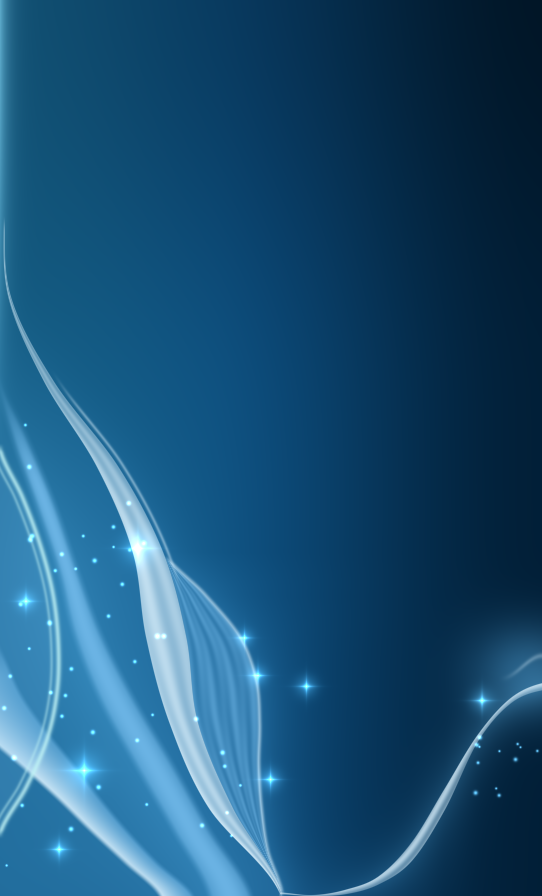
A Shadertoy shader for this background:

```glsl
// Deep blue backdrop with glowing silk ribbons, a curling tail and scattered sparkles.

const vec3 PALE = vec3(0.84, 0.93, 0.98);
const vec3 SKY = vec3(0.46, 0.74, 0.93);
const vec3 AZURE = vec3(0.16, 0.47, 0.68);

float hash(float n) {
    return fract(sin(n * 127.1) * 43758.5453);
}

// Smooth curve through nine evenly spaced knots, t in 0..1
float spline(float knots[9], float t) {
    float s = clamp(t, 0.0, 1.0) * 8.0;
    int i = min(int(s), 7);
    float f = s - float(i);
    float a = knots[max(i - 1, 0)], b = knots[i];
    float c = knots[i + 1], d = knots[min(i + 2, 8)];
    return b + 0.5 * f * (c - a + f * (2.0 * a - 5.0 * b + 4.0 * c - d
        + f * (3.0 * (b - c) + d - a)));
}

// Signed distance from a curve whose knots run from first to last
float edge(float knots[9], float along, float across, float first, float last) {
    float t = (along - first) / (last - first);
    float value = spline(knots, t);
    float slope = (spline(knots, t + 0.01) - spline(knots, t - 0.01)) / (0.02 * (last - first));
    return (across - value) / sqrt(1.0 + slope * slope);
}

float span(float v, float low, float high, float soft) {
    return smoothstep(low - soft, low + soft, v) * (1.0 - smoothstep(high - soft, high + soft, v));
}

// Coverage between a near edge and a far edge
float band(float nearD, float farD, float soft) {
    return smoothstep(-soft, soft, nearD) * smoothstep(-soft, soft, -farD);
}

float line(float d, float width) {
    return exp(-d * d / (width * width));
}

float glow(vec2 d, vec2 radius) {
    d /= radius;
    return exp(-dot(d, d));
}

// Small round core with four thin rays
float sparkle(vec2 d, float size) {
    vec2 a = abs(d) / size;
    float rays = exp(-a.x * 6.0 - a.y * 1.6) + exp(-a.y * 6.0 - a.x * 1.6);
    return rays + 0.25 * exp(-dot(a, a) * 0.6);
}

vec3 backdrop(vec2 p, float width) {
    float x = p.x / width;
    vec3 col = mix(vec3(0.07, 0.34, 0.49), vec3(0.035, 0.265, 0.445), smoothstep(0.0, 0.55, x));
    col = mix(col, vec3(0.005, 0.12, 0.215), smoothstep(0.38, 1.03, x));
    col *= 1.0 - 0.22 * smoothstep(55.0, 105.0, p.y) * (0.4 + x);
    col += vec3(0.02, 0.05, 0.06) * glow(p - vec2(20.0, 45.0), vec2(20.0, 30.0));
    col += vec3(0.3, 0.36, 0.35) * exp(-p.x / 0.9) * smoothstep(40.0, 100.0, p.y);
    return col + vec3(0.13, 0.22, 0.27) * glow(p - vec2(59.0, 25.5), vec2(6.0, 5.0));
}

void mainImage(out vec4 fragColor, in vec2 fragCoord) {
    // Percent of canvas height
    vec2 p = 100.0 * fragCoord / iResolution.y;
    float soft = 75.0 / iResolution.y;
    vec3 col = backdrop(p, 100.0 * iResolution.x / iResolution.y);

    // Edges of the ribbons
    float silkL = edge(float[9](0.4, 0.9, 4.9, 10.8, 14.8, 16.3, 18.9, 23.3, 31.2), p.y, p.x, 76.5, 0.3);
    float silkR = edge(float[9](0.5, 1.2, 6.0, 13.2, 18.2, 20.8, 22.1, 26.0, 31.5), p.y, p.x, 76.5, 0.3);
    float veilR = edge(float[9](18.3, 22.9, 26.8, 28.6, 29.0, 28.9, 29.2, 29.9, 31.5), p.y, p.x, 38.4, 0.3);
    float blueL = edge(float[9](-0.5, 1.4, 4.0, 6.5, 8.3, 11.2, 15.2, 19.4, 23.4), p.y, p.x, 58.3, 0.0);
    float blueR = edge(float[9](0.0, 3.1, 6.1, 8.6, 11.3, 15.0, 19.3, 23.4, 28.0), p.y, p.x, 58.3, 0.0);
    float beamL = edge(float[9](-14.0, -10.0, -6.5, -2.4, 2.0, 6.2, 10.0, 14.0, 17.9), p.y, p.x, 29.7, 0.0);
    float beamR = edge(float[9](-0.8, 0.7, 2.4, 5.0, 8.0, 10.9, 14.0, 17.5, 21.5), p.y, p.x, 29.7, 0.0);
    float arc = edge(float[9](0.0, 2.5, 4.5, 5.9, 6.5, 6.4, 5.3, 3.0, 0.0), p.y, p.x, 49.9, 6.9);
    float tailTop = edge(float[9](0.4, 0.1, 0.7, 2.2, 6.0, 12.0, 18.0, 22.1, 23.8), p.x, p.y, 31.2, 60.7);
    float tailLow = edge(float[9](0.2, 0.0, 0.2, 1.3, 3.9, 9.6, 17.2, 21.5, 23.0), p.x, p.y, 31.2, 60.7);

    // Haze left of the silk and light spilling past it
    float low = 1.0 - smoothstep(30.0, 72.0, p.y);
    float outer = p.y < 38.4 ? min(silkR, veilR) : silkR;
    col = mix(col, AZURE, 0.62 * low * exp(-max(outer, 0.0) / 3.2));
    col += vec3(0.1, 0.14, 0.15) * low * exp(-max(blueL, -blueL * 0.6) / 5.0) * step(outer, 40.0) * 0.7;

    // Blue ribbon, low beam and thin arc
    float blueU = clamp(blueL / max(blueL - blueR, 0.1), 0.0, 1.0);
    float blue = band(blueL, blueR, 0.5) * (1.0 - smoothstep(45.0, 60.0, p.y));
    col = mix(col, SKY, blue * (0.45 + 0.4 * sin(3.14 * blueU)));
    float beamU = clamp(beamL / max(beamL - beamR, 0.1), 0.0, 1.0);
    float beam = band(beamL, beamR, 0.35) * (1.0 - smoothstep(24.0, 31.0, p.y));
    col = mix(col, mix(PALE, SKY, beamU), beam * (0.95 - 0.45 * beamU));
    float arcRange = span(p.y, 6.9, 50.0, 0.6);
    col = mix(col, SKY, 0.16 * arcRange * smoothstep(soft, -soft, arc));
    col = mix(col, vec3(0.75, 0.95, 0.96), arcRange * (0.75 * line(arc, 0.3) + 0.4 * line(arc + 0.8, 0.2)));

    // Folded veil
    float veilU = clamp(silkR / max(silkR - veilR, 0.1), 0.0, 1.0);
    float folds = 0.5 + 0.3 * sin(veilU * 19.0 + p.y * 0.12) + 0.2 * sin(veilU * 41.0 - p.y * 0.2);
    float veilRange = span(p.y, 0.3, 37.5, 0.6);
    col = mix(col, SKY, veilRange * band(silkR, veilR, soft) * (0.22 + 0.36 * folds));
    col = mix(col, PALE, 0.5 * veilRange * line(veilR, 0.22));

    // White silk
    float silkU = clamp(silkL / max(silkL - silkR, 0.1), 0.0, 1.0);
    float silk = band(silkL, silkR, soft) * span(p.y, 0.3, 75.0, 1.0);
    float sheen = 0.82 - 0.2 * silkU + 0.1 * sin(silkU * 11.0 + p.y * 0.15);
    col = mix(col, PALE, silk * sheen * mix(1.0, 0.7, smoothstep(35.0, 60.0, p.y)));
    col = mix(col, PALE, 0.45 * line(silkR - 0.5, 0.18) * span(p.y, 36.0, 56.0, 3.0));

    // Curling tail
    float tail = band(tailLow, tailTop, soft) * step(31.2, p.x);
    float tailMid = 0.5 * (tailLow + tailTop);
    col += vec3(0.1, 0.16, 0.19) * exp(-abs(tailMid) / 2.2) * smoothstep(31.0, 46.0, p.x);
    col = mix(col, PALE, tail * (0.6 + 0.2 * sin(tailMid * 5.0)));
    float curl = p.y - 24.3 - 2.5 * smoothstep(56.0, 60.5, p.x);
    col = mix(col, PALE, 0.3 * line(curl, 0.3) * smoothstep(55.5, 59.0, p.x));

    // Scattered dust along the ribbons and beside the tail
    for (int i = 0; i < 56; i++) {
        float n = float(i) + 1.0;
        float y = 3.0 + 52.0 * hash(n);
        vec2 spot = vec2(hash(n + 70.0) * (33.0 - 0.42 * y), y);
        if (i > 43) spot = vec2(53.0 + 7.0 * hash(n + 70.0), 10.0 + 9.0 * hash(n));
        col += vec3(0.4, 0.68, 0.8) * glow(p - spot, vec2(0.12 + 0.12 * hash(n + 140.0)));
    }

    // Larger stars: x, y, size
    vec3 stars[9] = vec3[9](vec3(15.4, 38.8, 1.3), vec3(9.4, 14.0, 1.4), vec3(28.8, 24.6, 0.8),
        vec3(34.2, 23.4, 0.9), vec3(53.8, 21.8, 1.0), vec3(30.2, 13.0, 0.9),
        vec3(27.3, 28.8, 0.7), vec3(2.9, 32.9, 0.8), vec3(6.6, 5.2, 0.8));
    for (int i = 0; i < 9; i++)
        col += vec3(0.4, 0.75, 0.9) * sparkle(p - stars[i].xy, stars[i].z);

    fragColor = vec4(clamp(col, 0.0, 1.0), 1.0);
}
```
